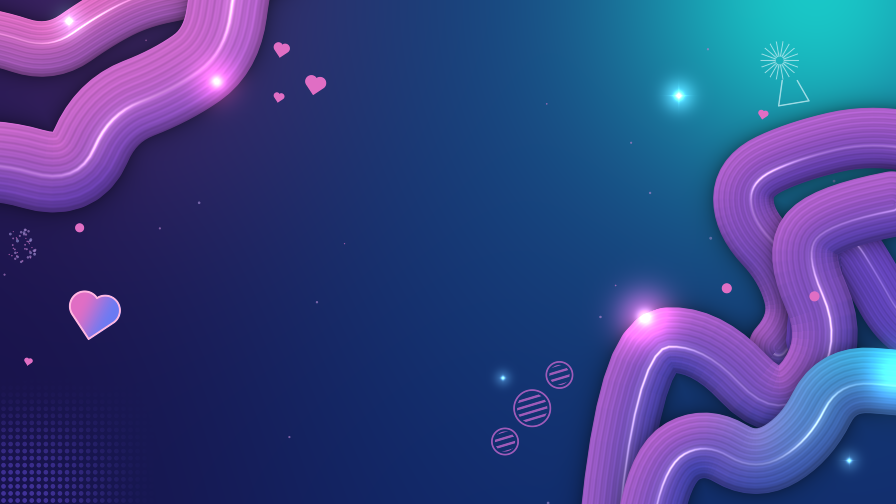
Give the GLSL for this background, as a Shadertoy shader.

```glsl
// Glossy violet tubes on a deep blue gradient with hearts, sparkles and a helix.

const vec3 PINK = vec3(.88, .43, .77);
const vec3 ORCHID = vec3(.69, .38, .8);
const vec3 VIOLET = vec3(.39, .24, .67);
const vec3 INDIGO = vec3(.24, .25, .66);
const vec3 CYAN = vec3(.22, .68, .86);

float hash(vec2 p) { return fract(sin(dot(p, vec2(127.1, 311.7))) * 43758.5453); }

// Soft coverage of a signed distance
float cover(float d) { return 1. - smoothstep(-.6, .6, d * iResolution.y); }

float glow(vec2 p, float size) { return exp(-dot(p, p) / (size * size)); }

float segment(vec2 p, vec2 a, vec2 b) {
  vec2 e = b - a;
  return length(p - a - e * clamp(dot(p - a, e) / dot(e, e), 0., 1.));
}

float heart(vec2 p, float size) {
  p = mat2(.98, .2, -.2, .98) * p / size + vec2(0, .55);
  p.x = abs(p.x);
  if (p.x + p.y > 1.) return (length(p - vec2(.25, .75)) - .3536) * size;
  vec2 tip = p - .5 * max(p.x + p.y, 0.);
  return min(length(p - vec2(0, 1)), length(tip)) * sign(p.x - p.y) * size;
}

vec3 sparkle(vec2 p, float size) {
  vec2 a = abs(p) / size;
  float rays = .7 * exp(-a.x * a.y * 60. - 3. * (a.x + a.y));
  return vec3(.6, .95, 1) * (glow(p, size * .25) + .4 * glow(p, size) + rays);
}

// Two spline knots are held in each matrix column
vec2 knot(mat4 m, int i) { return i % 2 == 0 ? m[i / 2].xy : m[i / 2].zw; }

// Paints a tube along a quadratic B-spline, with shadow, strands and gloss
vec3 tube(vec3 col, vec2 p, mat4 m, float r, vec3 low, vec3 high, float glossAt) {
  float best = 1e3, side = 0., along = 0.;
  vec2 offset = vec2(0);
  for (int i = 1; i < 7; i++) {
    vec2 c = knot(m, i), start = .5 * (knot(m, i - 1) + c), end = .5 * (c + knot(m, i + 1)), a = start;
    for (int j = 1; j <= 8; j++) {
      float t = float(j) / 8.;
      vec2 b = mix(mix(start, c, t), mix(c, end, t), t), e = b - a;
      float h = clamp(dot(p - a, e) / dot(e, e), 0., 1.);
      vec2 o = p - a - e * h;
      float d = length(o);
      if (d < best) {
        best = d;
        offset = o / r;
        side = sign(e.x * o.y - e.y * o.x) * d / r;
        along = float(i) + t + (h - 1.) / 8.;
      }
      a = b;
    }
  }
  float light = dot(offset, vec2(-.45, .89));
  vec3 skin = mix(low, high, smoothstep(-.9, 1., light));
  skin *= 1. + .045 * sin(side * 34. + sin(along * 2.)) + .03 * sin(side * 71.);
  skin *= 1. - .25 * smoothstep(.65, 1., abs(side)) * smoothstep(.5, -.5, light);
  float fade = .25 + .75 * pow(.5 + .5 * sin(along * 2.1 + 1.), 2.);
  float x = side - glossAt;
  skin += vec3(.5, .48, .4) * fade * (exp(-x * x * 800.) + .22 * exp(-x * x * 25.));
  col *= 1. - .3 * exp(-max(best - r, 0.) / .018);
  return mix(col, skin, cover(best - r));
}

vec3 backdrop(vec2 p) {
  vec3 col = mix(vec3(.09, .07, .29), vec3(.06, .14, .4), smoothstep(0., 1.1, p.x));
  col = mix(col, vec3(.29, .14, .4), .85 * glow(p - vec2(.3, 1.05), .48));
  col = mix(col, vec3(.11, .37, .57), .8 * glow(p - vec2(1.5, 1), .85));
  return mix(col, vec3(.1, .78, .78), glow(p - vec2(1.62, 1.02), .36));
}

// Three ringed lobes with rungs along a tilted axis
float helix(vec2 p) {
  float ink = 0.;
  for (float k = -1.; k < 2.; k++) {
    vec2 q = p - k * vec2(.054, .066);
    float d = length(q) - .036 + .01 * abs(k);
    float rung = abs(fract((q.y - .3 * q.x) / .014) - .5) * .014 - .0025;
    ink = max(ink, max(cover(abs(d) - .0017), cover(max(rung, d + .006))));
  }
  return ink;
}

// Firework rays above a bottle outline
float doodles(vec2 p) {
  float r = length(p), ray = abs(sin(atan(p.y, p.x) * 9.)) * r / 9.;
  vec2 a = vec2(.005, -.04), b = vec2(-.002, -.09), c = vec2(.058, -.08), e = vec2(.035, -.04);
  float d = min(min(segment(p, a, b), segment(p, b, c)), segment(p, c, e));
  return max(cover(d - .0014), cover(max(ray - .0009, abs(r - .023) - .015)));
}

void mainImage(out vec4 fragColor, in vec2 fragCoord) {
  vec2 p = fragCoord / iResolution.y;
  vec3 col = backdrop(p);

  // Halftone corner
  float corner = smoothstep(.32, .05, p.x) * smoothstep(.26, .02, p.y);
  col += vec3(.16, .12, .3) * corner * cover((length(fract(p / .014) - .5) - .33) * .014);

  // Speckled ball, then specks near both sides
  for (float k = 0.; k < 70.; k++) {
    float h = hash(vec2(k, 1)), v = hash(vec2(k, 2)), s = hash(vec2(k, 3));
    vec2 at = vec2(.042, .513) + .034 * sqrt(h) * vec2(cos(v * 6.28), sin(v * 6.28));
    if (k > 45.) at = vec2(mod(k, 2.) + h * .7, v);
    col = mix(col, mix(PINK, CYAN, s * .5), .65 * cover(length(p - at) - .001 - .002 * s));
  }

  // Upper left tubes
  vec3 warm = mix(VIOLET, ORCHID, smoothstep(.6, .95, p.y));
  col = tube(col, p, mat4(-.2, .95, -.02, .93, .1, .89, .2, .96, .28, 1, .38, 1.02, .48, 1.05, .6, 1.1), .055, ORCHID * .85, PINK, .2);
  col = tube(col, p, mat4(-.2, .66, -.02, .69, .15, .64, .21, .78, .34, .83, .44, .9, .46, 1.05, .5, 1.2), .08, warm, mix(ORCHID, PINK, .5), -.1);

  // Right tubes, back to front
  vec3 low = mix(INDIGO, VIOLET, smoothstep(.1, .8, p.y));
  float cool = smoothstep(1.33, 1.75, p.x);
  col = tube(col, p, mat4(1.9, .7, 1.73, .735, 1.58, .7, 1.475, .65, 1.475, .56, 1.56, .47, 1.59, .36, 1.5, .26), .06, low, ORCHID, .25);
  col = tube(col, p, mat4(1.61, .25, 1.62, .4, 1.63, .5, 1.68, .53, 1.73, .45, 1.78, .36, 1.85, .32, 1.95, .3), .055, low, VIOLET * 1.2, .2);
  col = tube(col, p, mat4(1.9, .62, 1.64, .57, 1.58, .5, 1.66, .32, 1.55, .17, 1.4, .33, 1.25, .32, 1.18, -.4), .065, low, ORCHID, .2);
  col = tube(col, p, mat4(1.95, .22, 1.8, .24, 1.66, .25, 1.6, .13, 1.5, .07, 1.4, .13, 1.31, .08, 1.27, -.15), .065, mix(INDIGO, VIOLET.yxz, cool), mix(ORCHID, CYAN, cool), .1);

  // Large heart, small hearts and beads
  vec2 q = p - vec2(.185, .372);
  float d = heart(q, .083);
  vec3 fill = mix(vec3(.42, .48, .95), PINK, smoothstep(.04, -.04, q.x - q.y * .5));
  col = mix(col, mix(fill, vec3(1, .72, .88), cover(abs(d) - .002)), cover(d - .002));
  vec3 bits[8] = vec3[8](vec3(.558, .9, .027), vec3(.625, .83, .035), vec3(.553, .806, .018), vec3(1.514, .772, .017),
    vec3(.056, .282, .014), vec3(1.442, .428, .01), vec3(1.616, .412, .01), vec3(.158, .548, .009));
  for (int i = 0; i < 8; i++) {
    q = p - bits[i].xy;
    col = mix(col, PINK, cover(i < 5 ? heart(q, bits[i].z) : length(q) - bits[i].z));
  }

  // Line drawings
  col = mix(col, mix(INDIGO, PINK, .6), helix(p - vec2(1.056, .19)));
  col = mix(col, vec3(.75, .92, .95), .8 * doodles(p - vec2(1.547, .88)));

  // Glows and sparkles
  vec2 g = p - vec2(1.28, .37), f = p - vec2(.43, .838);
  col += vec3(.9, .3, .6) * (.75 * glow(g, .055) + .45 * glow(f, .045));
  col += .6 * (glow(g, .016) + glow(f, .012)) + CYAN * .8 * glow(p - vec2(1.778, .255), .05);
  col += sparkle(p - vec2(1.347, .81), .03) + .6 * sparkle(p - vec2(.998, .25), .016);
  col += .6 * (sparkle(p - vec2(1.685, .086), .02) + sparkle(p - vec2(.137, .958), .03));
  fragColor = vec4(clamp(col, 0., 1.), 1);
}
```
